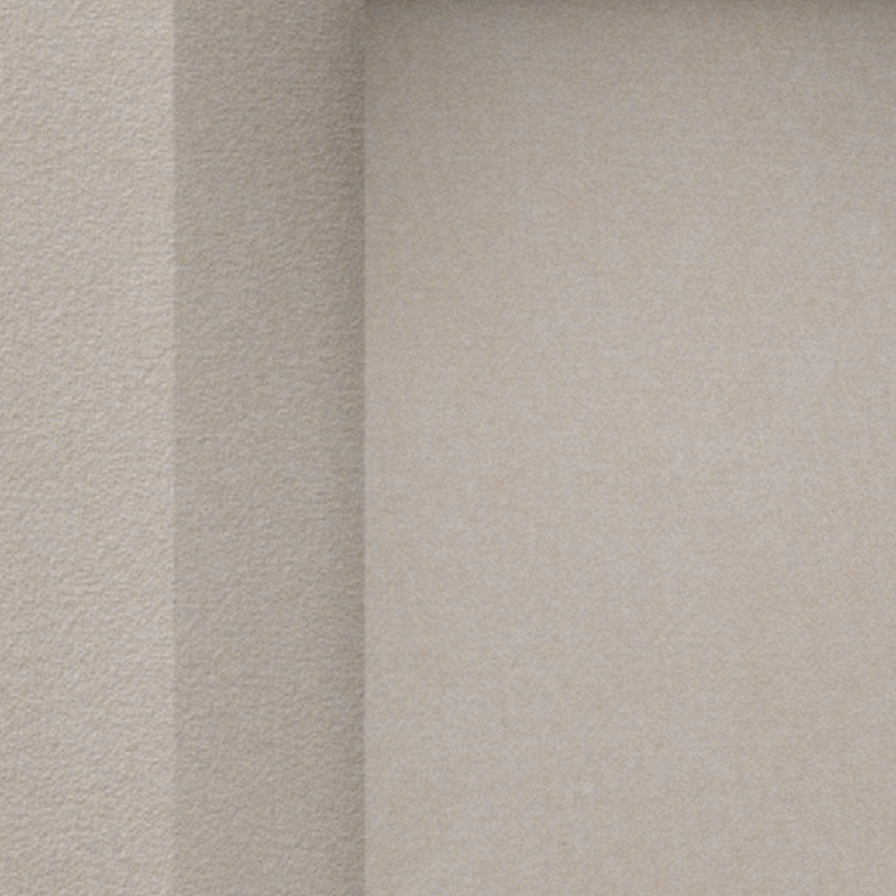
Give the GLSL for this texture, as a Shadertoy shader.

```glsl
// Three upright planes of pale plaster meeting at two soft vertical edges.
// Each plane has its own lighting ramp; layered value noise adds cloudy
// mottling, and a slope of fine noise gives the grain a raked, embossed look.

const float OUTER_EDGE = 0.194;
const float INNER_CORNER = 0.407;

float hash(vec2 p) {
    return fract(sin(dot(p, vec2(127.1, 311.7))) * 43758.545);
}

float valueNoise(vec2 p) {
    vec2 cell = floor(p);
    vec2 f = fract(p);
    f = f * f * (3.0 - 2.0 * f);
    float low = mix(hash(cell), hash(cell + vec2(1, 0)), f.x);
    float high = mix(hash(cell + vec2(0, 1)), hash(cell + vec2(1, 1)), f.x);
    return mix(low, high, f.y);
}

vec2 turn(vec2 p) {
    return mat2(0.8, 0.6, -0.6, 0.8) * p;
}

// Fractal noise centred on zero.
float fbm(vec2 p) {
    float sum = 0.0;
    float amplitude = 0.5;
    for (int i = 0; i < 5; i++) {
        sum += amplitude * (valueNoise(p) - 0.5);
        p = turn(p) * 2.03 + vec2(17.3, 9.1);
        amplitude *= 0.6;
    }
    return sum;
}

// Two rotated layers hide the lattice of the noise.
float plasterHeight(vec2 uv) {
    return valueNoise(turn(uv) * 180.0) + 0.8 * valueNoise(uv * 290.0 + 31.0);
}

// Difference of heights along the light direction.
float emboss(vec2 uv) {
    vec2 stride = vec2(-0.0012, 0.0026);
    return plasterHeight(uv) - plasterHeight(uv + stride);
}

float leftPlane(vec2 uv) {
    float towardEdge = smoothstep(0.02, OUTER_EDGE, uv.x);
    return 0.724 + 0.012 * towardEdge - 0.012 * smoothstep(0.3, 0.0, uv.y);
}

float returnPlane(vec2 uv) {
    float across = clamp((uv.x - OUTER_EDGE) / (INNER_CORNER - OUTER_EDGE), 0.0, 1.0);
    float tone = mix(0.688, 0.662, across);
    tone -= smoothstep(0.45, 1.0, uv.y) * mix(0.03, 0.09, across);
    return tone - 0.04 * smoothstep(0.7, 1.0, across);
}

float backPlane(vec2 uv) {
    float fromCorner = max(uv.x - INNER_CORNER, 0.0);
    float fromTop = 1.0 - uv.y;
    float tone = 0.718;
    // Broad pool of light, right of centre.
    vec2 toPool = (uv - vec2(0.76, 0.58)) / vec2(0.30, 0.34);
    tone += 0.024 * exp(-dot(toPool, toPool));
    // Shadow below the top edge and in the upper corners.
    tone -= 0.065 * exp(-fromTop / 0.025);
    tone -= 0.080 * exp(-fromTop / 0.15);
    tone -= 0.085 * exp(-fromCorner / 0.20) * smoothstep(0.5, 1.0, uv.y);
    tone -= 0.03 * smoothstep(0.8, 1.0, uv.x) * smoothstep(0.65, 1.0, uv.y);
    // Gentle falloff into the inner corner.
    return tone - 0.018 * exp(-fromCorner / 0.06);
}

// Warm shadow to pale stone.
vec3 plasterColor(float tone) {
    float t = (tone - 0.54) / 0.19;
    return mix(vec3(0.54, 0.50, 0.46), vec3(0.73, 0.69, 0.655), t);
}

void mainImage(out vec4 fragColor, in vec2 fragCoord) {
    vec2 uv = fragCoord / iResolution.xy;
    float pixel = 0.8 / iResolution.x;
    float outerSoft = max(0.0035, pixel);
    float innerSoft = max(0.0028, pixel);
    float pastEdge = smoothstep(-outerSoft, outerSoft, uv.x - OUTER_EDGE);
    float pastCorner = smoothstep(-innerSoft, innerSoft, uv.x - INNER_CORNER);

    // Lighting of the planes.
    float tone = mix(leftPlane(uv), returnPlane(uv), pastEdge);
    tone = mix(tone, backPlane(uv), pastCorner);

    // Cloudy stains, stretched upright.
    float clouds = fbm(uv * vec2(9.0, 6.0) + 4.0);
    float streaks = fbm(turn(uv) * 55.0 + 40.0);
    tone += 0.016 * clouds + 0.026 * streaks;

    // Raked relief, strongest on the nearest plane.
    float relief = mix(mix(0.074, 0.058, pastEdge), 0.020, pastCorner);
    tone += relief * emboss(uv);

    // Fine speckle over every plane.
    float speckle = valueNoise(turn(uv) * 400.0 + 70.0) - 0.5;
    speckle += 0.6 * (valueNoise(uv * 260.0 + 19.0) - 0.5);
    tone += 0.050 * speckle;

    // Sparse dark pits.
    float pit = smoothstep(0.92, 1.0, valueNoise(uv * 170.0 + 11.0));
    tone -= 0.04 * pit;

    // Cool patches against warm specks.
    float warmth = 0.030 * (valueNoise(turn(uv) * 230.0 + 5.0) - 0.5);
    warmth -= 0.022 * (0.7 * clouds + streaks) * mix(0.4, 1.0, pastCorner);
    vec3 color = plasterColor(tone) + warmth * vec3(0.6, 0.0, -1.0);

    fragColor = vec4(clamp(color, 0.0, 1.0), 1.0);
}
```
